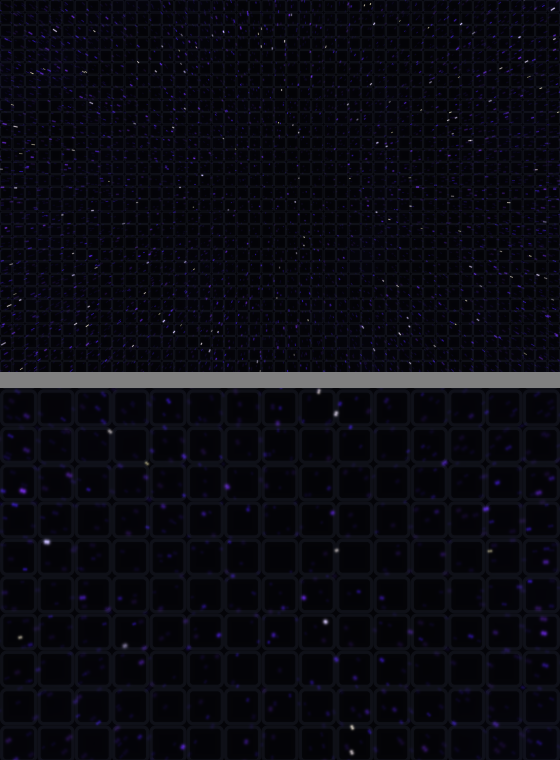
Top: the whole. Bottom: its middle third, enlarged.
This pattern is drawn by a Shadertoy shader. Its source:

```glsl
#define COLUMNS 45.0
#define CELL_HALF 0.455
#define CORNER 0.13
#define LINE_WIDTH 0.045
#define LINE_COLOR vec3(0.042, 0.048, 0.062)
#define BASE_COLOR vec3(0.012, 0.012, 0.024)
#define STAR_RADIUS 0.0013
#define STREAK 0.0065
#define STAR_LAYERS 2
#define STAR_GRID 62.0

vec3 hash3(vec2 p) {
    vec3 q = fract(vec3(p.xyx) * vec3(0.1031, 0.1030, 0.0973));
    q += dot(q, q.yxz + 33.33);
    return fract((q.xxy + q.yzz) * q.zyx);
}

float valueNoise(vec2 p) {
    vec2 i = floor(p), f = fract(p);
    f = f * f * (3.0 - 2.0 * f);
    float low = mix(hash3(i).x, hash3(i + vec2(1, 0)).x, f.x);
    float high = mix(hash3(i + vec2(0, 1)).x, hash3(i + vec2(1, 1)).x, f.x);
    return mix(low, high, f.y);
}

float roundedBox(vec2 p, float halfSize, float radius) {
    vec2 q = abs(p) - halfSize + radius;
    return length(max(q, 0.0)) + min(max(q.x, q.y), 0.0) - radius;
}

// Mostly faint blue, some violet, a few pale sparks
vec3 starColor(vec3 rnd) {
    vec3 tint = mix(vec3(0.16, 0.06, 0.62), vec3(0.50, 0.18, 0.95), pow(rnd.x, 5.0));
    float glow = 0.12 + 0.75 * pow(rnd.y, 7.0);
    vec3 pale = mix(vec3(0.75, 0.72, 0.50), vec3(0.75, 0.70, 0.95), rnd.x);
    return rnd.z > 0.972 ? pale * (0.45 + 0.5 * rnd.y) : tint * glow;
}

// Jittered dots stretched away from the centre
vec3 starLayer(vec2 p, vec2 centre, float grid, float seed) {
    vec3 sum = vec3(0.0);
    vec2 home = floor(p * grid);
    for (int y = -1; y <= 1; y++)
    for (int x = -1; x <= 1; x++) {
        vec2 id = home + vec2(x, y);
        vec3 place = hash3(id + seed);
        vec3 rnd = hash3(id + seed + 71.7);
        vec2 star = (id + place.xy) / grid;
        vec2 outward = star - centre;
        float reach = length(outward);
        vec2 dir = outward / max(reach, 0.0001);
        vec2 rel = p - star;
        float along = max(abs(dot(rel, dir)) - STREAK * reach * (0.3 + 0.7 * place.z), 0.0);
        float across = dot(rel, vec2(-dir.y, dir.x));
        float radius = STAR_RADIUS * mix(0.7, 1.15, rnd.x);
        float present = step(place.z, 0.45 + 0.65 * valueNoise(star * 14.0 + seed));
        sum += present * starColor(rnd) * exp(-(along * along + across * across) / (radius * radius));
    }
    return sum;
}

void mainImage(out vec4 fragColor, in vec2 fragCoord) {
    // Canvas width is one unit, rows start at the top edge
    vec2 p = vec2(fragCoord.x, iResolution.y - fragCoord.y) / iResolution.x;
    vec2 centre = vec2(0.5, 0.5 * iResolution.y / iResolution.x);
    float pixel = COLUMNS / iResolution.x;

    // Faint indigo haze
    float haze = valueNoise(p * 9.0) * valueNoise(p * 23.0 + 5.0);
    haze *= 0.5 + length(p - centre);
    vec3 color = BASE_COLOR + vec3(0.008, 0.005, 0.035) * haze;

    // Rounded cell outlines with a soft glow
    float d = abs(roundedBox(fract(p * COLUMNS) - 0.5, CELL_HALF, CORNER));
    float line = 1.0 - smoothstep(LINE_WIDTH - 0.5 * pixel, LINE_WIDTH + 0.5 * pixel, d);
    color += LINE_COLOR * (0.85 * line + 0.25 * exp(-d * 12.0));

    for (int i = 0; i < STAR_LAYERS; i++) {
        float layer = float(i);
        color += starLayer(p, centre, STAR_GRID * (1.0 + 0.4 * layer), 19.3 + 43.1 * layer);
    }
    fragColor = vec4(min(color, 1.0), 1.0);
}
```
